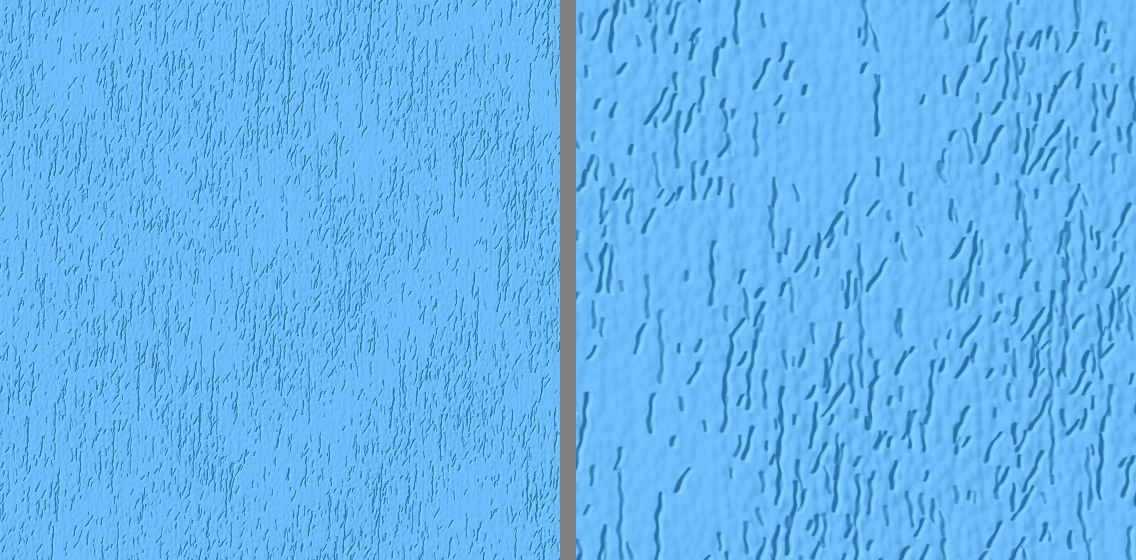
Left: the whole. Right: its middle third, enlarged.
Give the GLSL for this texture, as a three.js fragment shader.

```glsl
// Blue scratched plaster: short and long vertical grooves are scattered over
// three jittered grids, joined with fine cellular grain into one depth field,
// then shaded as relief lit from the upper left.
varying vec2 vUv;

vec2 hash2(vec2 p) {
  vec3 q = fract(vec3(p.xyx) * vec3(0.1031, 0.1030, 0.0973));
  q += dot(q, q.yzx + 33.33);
  return fract((q.xx + q.yz) * q.zy);
}

// Slow layered sines, about 0 to 1: where the wall is rougher
float roughness(vec2 p) {
  float s = sin(p.x * 17.0 + 3.0 * sin(p.y * 7.0 + 1.0));
  s += sin(p.y * 13.0 + 2.5 * sin(p.x * 11.0 + 2.0));
  s += sin(p.x * 37.0 - p.y * 21.0 + 2.0 * sin(p.y * 29.0));
  return clamp(0.5 + 0.2 * s, 0.0, 1.0);
}

// Cellular noise: distance to the nearest scattered point
float cellular(vec2 p) {
  vec2 cell = floor(p);
  float nearest = 1.0;
  for (int y = -1; y <= 1; y++) {
    for (int x = -1; x <= 1; x++) {
      vec2 id = cell + vec2(x, y);
      nearest = min(nearest, length(id + hash2(id + 71.0) - p));
    }
  }
  return nearest;
}

// Depth of wavy, slightly leaning grooves, at most one per grid cell
float grooves(vec2 p, vec2 grid, float chance, float width, float lean, float seed) {
  vec2 cell = floor(p * grid);
  float depth = 0.0;
  for (int y = -1; y <= 1; y++) {
    for (int x = -1; x <= 1; x++) {
      vec2 id = cell + vec2(x, y);
      vec2 place = hash2(id + seed);
      vec2 form = hash2(id + seed + 137.0);
      vec2 centre = (id + place) / grid;
      float present = step(fract(form.x * 17.3 + place.y * 5.7),
                           chance * (0.35 + 1.3 * roughness(centre)));
      vec2 q = p - centre;
      q.x -= q.y * lean * (form.y - 0.25);
      q.x -= 0.0007 * sin(q.y * 190.0 + form.x * 40.0)
           + 0.0004 * sin(q.y * 520.0 + form.y * 60.0);
      float reach = mix(0.12, 0.62, form.x * form.x) / grid.y;
      float d = length(vec2(q.x, max(abs(q.y) - reach, 0.0)));
      float w = width * (0.85 + 0.25 * sin(q.y * 330.0 + place.x * 50.0));
      float strength = mix(0.55, 1.0, form.y);
      depth = max(depth, present * strength * (1.0 - smoothstep(w * 0.2, w * 1.25, d)));
    }
  }
  return depth;
}

// x: carved grooves, y: soft surface grain and brushed streaks
vec2 surface(vec2 p) {
  float carved = grooves(p, vec2(27.0, 9.0), 0.52, 0.0021, 0.08, 11.0);
  carved = max(carved, grooves(p, vec2(50.0, 27.0), 0.55, 0.0021, 0.25, 53.0));
  carved = max(carved, grooves(p, vec2(80.0, 62.0), 0.48, 0.0020, 0.9, 97.0));
  float grain = cellular(p * vec2(165.0, 105.0));
  float streaks = cellular(p * vec2(120.0, 9.0) + 40.0);
  return vec2(carved, grain * 0.7 + streaks * 0.5);
}

void main() {
  // Slope away from the light, from two offset samples
  vec2 away = vec2(0.0011, -0.0007);
  vec2 near = surface(vUv - away);
  vec2 far = surface(vUv + away);
  float rough = roughness(vUv);

  float tone = 0.85 * (near.x - far.x) - 0.26 * (near.x + far.x);
  tone += (near.y - far.y) * mix(0.35, 0.75, rough);
  tone += 0.04 * (0.5 - rough);

  // Flat paint, shaded walls and lit rims
  vec3 paint = vec3(0.42, 0.74, 0.98);
  vec3 shadow = vec3(0.16, 0.45, 0.67);
  vec3 rim = vec3(0.51, 0.81, 1.0);
  vec3 color = mix(paint, shadow, clamp(-tone * 1.1, 0.0, 1.0));
  color = mix(color, rim, clamp(tone * 1.7, 0.0, 1.0));
  gl_FragColor = vec4(color, 1.0);
}
```
